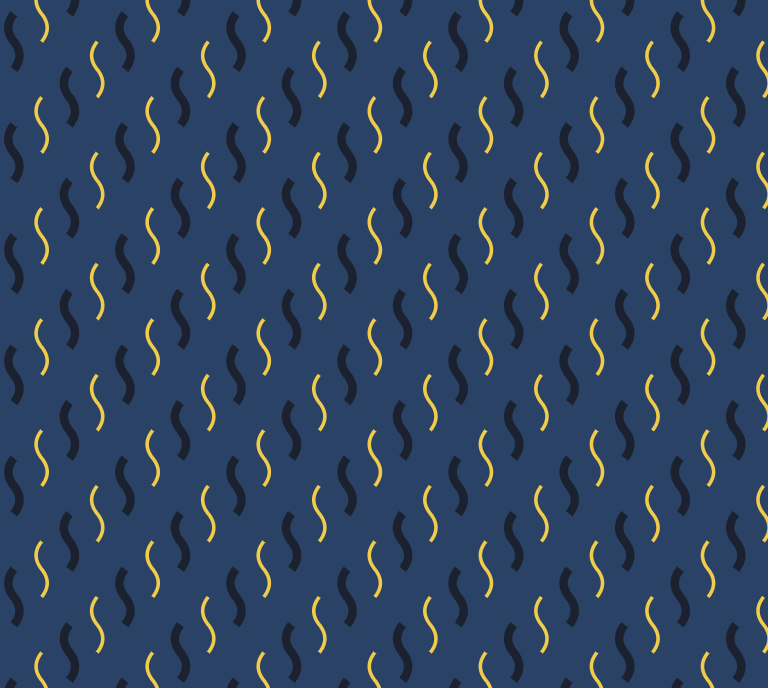
A WebGL 2 fragment shader for this pattern:

```glsl
#version 300 es
precision highp float;
// Half-drop pattern of thin yellow and thick dark S-shaped squiggles on navy.

#define TILES_ACROSS 6.915
#define HALF_HEIGHT 0.25
#define SWAY 0.05
#define THIN_WIDTH 0.032
#define THICK_WIDTH 0.076
#define NAVY vec3(0.16, 0.26, 0.40)
#define INK vec3(0.105, 0.13, 0.185)
#define YELLOW vec3(0.94, 0.80, 0.29)

uniform vec2 u_resolution;
out vec4 fragColor;

// Centre line: two mirrored parabolic bows, left above and right below.
vec2 curvePoint(float t) {
    float u = abs(t) / HALF_HEIGHT;
    return vec2(-sign(t) * 4.0 * SWAY * u * (1.0 - u), t);
}

vec2 curveTangent(float t) {
    float u = abs(t) / HALF_HEIGHT;
    return vec2(-4.0 * SWAY / HALF_HEIGHT * (1.0 - 2.0 * u), 1.0);
}

// Signed distance to one squiggle with flat, square-cut ends.
float squiggle(vec2 p, float width) {
    float t = clamp(p.y, -HALF_HEIGHT, HALF_HEIGHT);
    for (int i = 0; i < 6; i++) {
        vec2 tangent = curveTangent(t);
        t += dot(p - curvePoint(t), tangent) / dot(tangent, tangent);
        t = clamp(t, -HALF_HEIGHT, HALF_HEIGHT);
    }
    float stroke = length(p - curvePoint(t)) - 0.5 * width;
    vec2 upper = p.y < 0.0 ? -p : p;
    float cap = dot(upper - vec2(0.0, HALF_HEIGHT), normalize(curveTangent(HALF_HEIGHT)));
    return max(stroke, cap);
}

// Two squiggles per tile, the second shifted by half a tile each way.
float halfDrop(vec2 p, vec2 centre, float width) {
    float d = 1.0;
    for (int i = 0; i < 2; i++) {
        vec2 cell = fract(p - centre - 0.5 * float(i) + 0.5) - 0.5;
        d = min(d, squiggle(cell, width));
    }
    return d;
}

void main() {
    // Tile units, anchored at the top left corner.
    float unitsPerPixel = TILES_ACROSS / u_resolution.x;
    vec2 p = (gl_FragCoord.xy - vec2(0.0, u_resolution.y)) * unitsPerPixel;

    float thick = halfDrop(p, vec2(0.125, -0.375), THICK_WIDTH);
    float thin = halfDrop(p, vec2(0.375, -0.125), THIN_WIDTH);

    // Antialiased layering.
    vec3 color = mix(NAVY, INK, clamp(0.5 - thick / unitsPerPixel, 0.0, 1.0));
    color = mix(color, YELLOW, clamp(0.5 - thin / unitsPerPixel, 0.0, 1.0));
    fragColor = vec4(color, 1.0);
}
```
